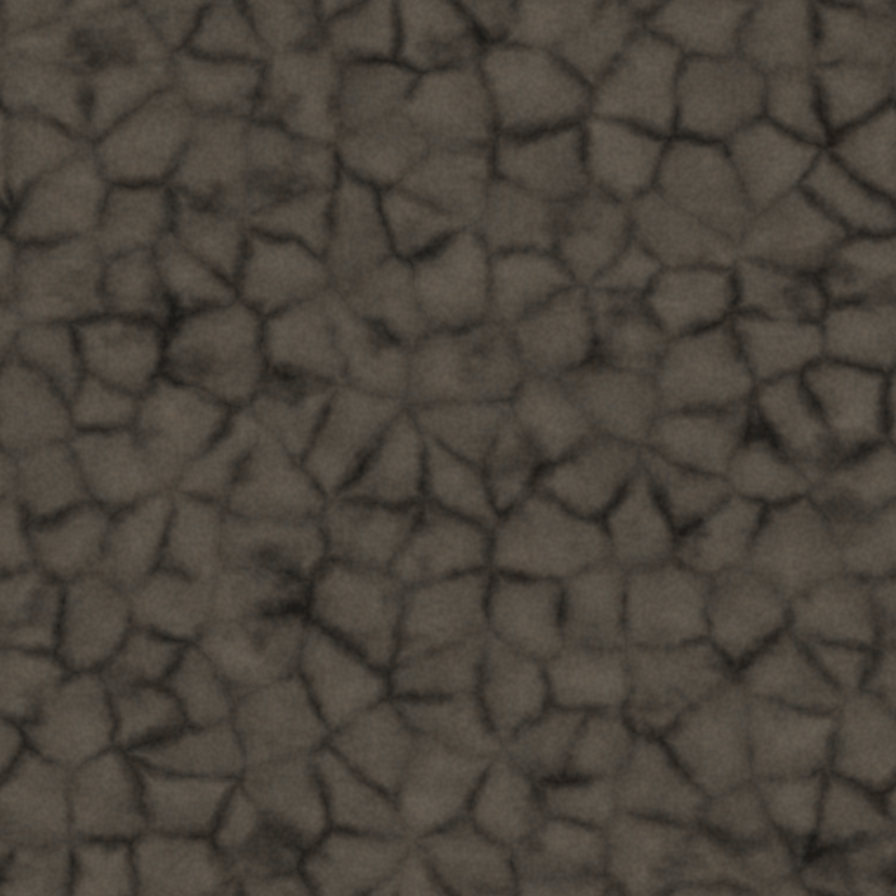
Reproduce this texture procedurally as a WebGL 1 fragment shader.

```glsl
precision highp float;
// Weathered, soft-edged cobbled stone: a wrapping Voronoi grid, bent by
// gradient noise, gives uneven dark cracks; noise layers add stains,
// mottling and a fine, faintly coloured grain. Tiles in both directions.

uniform vec2 u_resolution;

vec2 hash2(vec2 p) {
  vec3 q = fract(p.xyx * vec3(0.1031, 0.1030, 0.0973));
  q += dot(q, q.yzx + 33.33);
  return fract((q.xx + q.yz) * q.zy);
}

// Dot product of a lattice point's random gradient with the offset to it
float corner(vec2 cell, vec2 offset, vec2 period, float seed) {
  float angle = 6.2832 * hash2(mod(cell, period) + seed).x;
  return dot(vec2(cos(angle), sin(angle)), offset);
}

// Gradient noise that repeats "period" lattice cells across the canvas
float noise(vec2 uv, vec2 period, float seed) {
  vec2 p = uv * period;
  vec2 i = floor(p), f = p - i;
  vec2 w = f * f * f * (f * (f * 6.0 - 15.0) + 10.0);
  vec2 e = vec2(1.0, 0.0);
  float low = mix(corner(i, f, period, seed),
                  corner(i + e, f - e, period, seed), w.x);
  float high = mix(corner(i + e.yx, f - e.yx, period, seed),
                   corner(i + 1.0, f - 1.0, period, seed), w.x);
  return mix(low, high, w.y);
}

float fbm(vec2 uv, vec2 period, float seed) {
  float sum = 0.0, gain = 1.0;
  for (int k = 0; k < 4; k++) {
    sum += gain * noise(uv, period, seed + 17.0 * float(k));
    period *= 2.0;
    gain *= 0.55;
  }
  return sum;
}

// Offset from f to the jittered centre of a neighbouring stone
vec2 toCentre(vec2 i, vec2 f, vec2 step, vec2 grid) {
  return step + 0.06 + 0.88 * hash2(mod(i + step, grid) + 5.0) - f;
}

// x: distance to the nearest stone border, y: random value of the stone
vec2 stones(vec2 uv, vec2 grid) {
  vec2 p = uv * grid, i = floor(p), f = p - i;
  vec2 aspect = 12.5 / grid;
  vec2 nearest = vec2(0.0), nearestStep = vec2(0.0);
  float best = 64.0;
  for (int y = -1; y <= 1; y++) {
    for (int x = -1; x <= 1; x++) {
      vec2 step = vec2(float(x), float(y));
      vec2 r = toCentre(i, f, step, grid) * aspect;
      if (dot(r, r) < best) {
        best = dot(r, r);
        nearest = r;
        nearestStep = step;
      }
    }
  }
  float border = 8.0;
  for (int y = -2; y <= 2; y++) {
    for (int x = -2; x <= 2; x++) {
      vec2 step = nearestStep + vec2(float(x), float(y));
      vec2 r = toCentre(i, f, step, grid) * aspect;
      vec2 across = r - nearest;
      if (dot(across, across) > 0.0001)
        border = min(border, dot(0.5 * (r + nearest), normalize(across)));
    }
  }
  return vec2(border, hash2(mod(i + nearestStep, grid) + 71.0).x);
}

void main() {
  vec2 uv = gl_FragCoord.xy / u_resolution;

  // Stones with wavy outlines
  vec2 warp = vec2(fbm(uv, vec2(11.0), 3.0), fbm(uv, vec2(11.0), 101.0));
  vec2 stone = stones(uv + 0.014 * warp, vec2(11.0, 14.0));
  float dome = smoothstep(0.0, 0.4, stone.x);

  // Cracks fade in and out and vary in width
  float wear = fbm(uv, vec2(9.0, 10.0), 211.0);
  float width = 0.17 + 0.08 * wear;
  float crack = 1.0 - smoothstep(-0.03, width, stone.x);
  float depth = mix(0.025, 0.15, smoothstep(-0.4, 0.5, wear));

  // Sooty stains and broad mottling
  float stain = smoothstep(0.1, 0.75, fbm(uv, vec2(8.0, 11.0), 307.0));
  float mottle = fbm(uv, vec2(14.0, 18.0), 401.0);
  float grain = noise(uv, vec2(190.0), 503.0) + 0.7 * noise(uv, vec2(97.0), 601.0);

  float tone = 0.307 + 0.035 * dome + 0.022 * (stone.y - 0.5);
  tone += 0.05 * mottle + 0.034 * grain;
  tone -= crack * depth + 0.11 * stain * (1.0 - 0.4 * crack);
  tone = max(tone, 0.115);

  // Warm grey with a slight drift between rust and moss
  float tint = noise(uv, vec2(120.0), 701.0) + 0.6 * noise(uv, vec2(23.0), 809.0);
  vec3 colour = tone * vec3(1.0, 0.915, 0.805);
  colour += 0.012 * tint * vec3(1.0, -0.1, -0.8);
  gl_FragColor = vec4(colour, 1.0);
}
```
